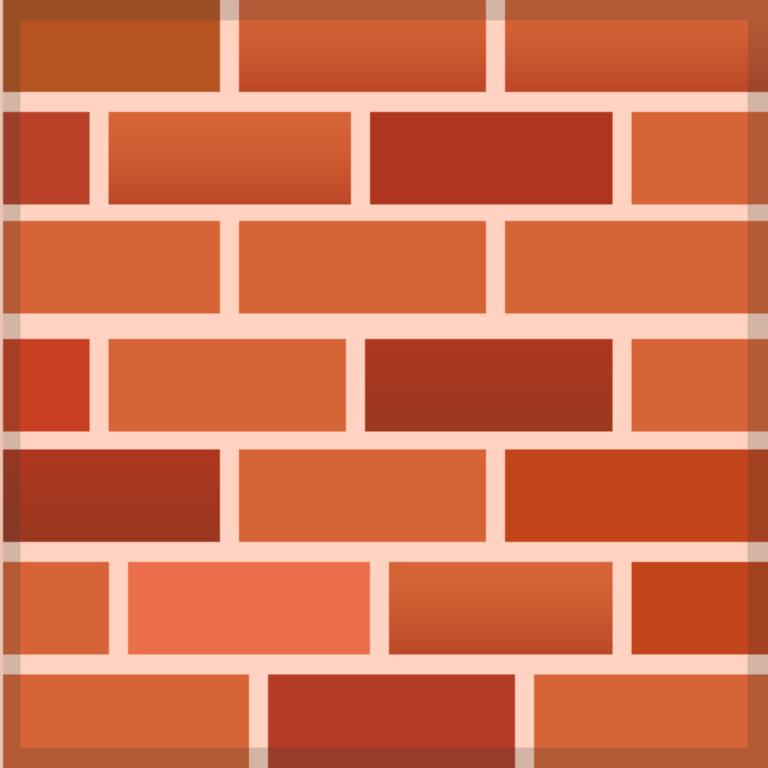
A three.js fragment shader for this pattern:

```glsl
// Brick wall of seven staggered courses with pale mortar and a translucent dark frame.
varying vec2 vUv;

const float PITCH = 0.14648;
const float BRICK_HEIGHT = 0.1204;
const float HALF_JOINT = 0.0124;
const float RIM = 0.004;
const float FRAME = 0.0265;
const float SOFT = 0.0014;

const vec3 MORTAR = vec3(1.0, 0.825, 0.755);
const vec3 ORANGE = vec3(0.84, 0.392, 0.212);
const vec3 EMBER = vec3(0.735, 0.275, 0.15);
const vec3 DARK_RED = vec3(0.685, 0.212, 0.118);
const vec3 UMBER = vec3(0.605, 0.22, 0.125);
const vec3 BROWN = vec3(0.71, 0.325, 0.13);
const vec3 BRICK_RED = vec3(0.705, 0.235, 0.15);
const vec3 SCARLET = vec3(0.785, 0.245, 0.13);
const vec3 CORAL = vec3(0.92, 0.435, 0.295);
const vec3 RUST = vec3(0.76, 0.27, 0.1);
const vec3 SHADE = vec3(0.16, 0.22, 0.22);

float above(float edge, float v) {
  return smoothstep(edge - SOFT, edge + SOFT, v);
}

bool same(float a, float b) {
  return abs(a - b) < 0.5;
}

// Top edge of a course, measured downward, with its slight unevenness
float courseTop(float row) {
  float nudge = same(row, 2.0) ? -0.0052 : same(row, 3.0) ? 0.002 : -0.0007;
  return row * PITCH + nudge;
}

// Centres of the upright joints; even courses have only two
vec3 jointCentres(float row) {
  if (same(mod(row, 2.0), 0.0)) {
    float shift = same(row, 6.0) ? 0.0378 : 0.0;
    return vec3(0.2988 + shift, 0.6452 + shift, 2.0);
  }
  vec3 joints = vec3(0.129, 0.4694, 0.81);
  if (same(row, 3.0)) joints.y -= 0.0065;
  if (same(row, 5.0)) joints.xy += vec2(0.0253, 0.0247);
  return joints;
}

// Brick colour by course and column; t runs down the brick face
vec3 brickColor(float row, float column, float t) {
  vec3 glow = mix(ORANGE, EMBER, pow(t, 1.6));
  vec3 dusk = mix(DARK_RED, UMBER, t);
  float id = row * 4.0 + column;
  if (same(id, 0.0)) return BROWN;
  if (id < 2.5 || same(id, 5.0) || same(id, 22.0)) return glow;
  if (same(id, 4.0)) return mix(BRICK_RED, ORANGE, 0.15);
  if (same(id, 6.0)) return DARK_RED;
  if (same(id, 12.0)) return SCARLET;
  if (same(id, 14.0) || same(id, 16.0)) return dusk;
  if (same(id, 18.0) || same(id, 23.0)) return RUST;
  if (same(id, 21.0)) return CORAL;
  if (same(id, 25.0)) return BRICK_RED;
  return ORANGE;
}

// Mortar and bricks; p starts at the upper left
vec3 wall(vec2 p) {
  float row = clamp(floor((p.y + 0.012) / PITCH), 0.0, 6.0);
  float top = courseTop(row);
  float bottom = top + BRICK_HEIGHT + (same(row, 6.0) ? 0.01 : 0.0);
  vec3 joints = jointCentres(row);
  float column = dot(step(joints, vec3(p.x)), vec3(1.0));
  vec3 gaps = abs(p.x - joints);
  float gap = min(gaps.x, min(gaps.y, gaps.z));

  float cover = above(top, p.y) * (1.0 - above(bottom, p.y));
  cover *= above(HALF_JOINT, gap) * above(RIM, p.x);
  float t = clamp((p.y - top) / BRICK_HEIGHT, 0.0, 1.0);
  return mix(MORTAR, brickColor(row, column, t), cover);
}

// Opacity of the border, fainter along the pale left rim
float frameOpacity(vec2 p) {
  vec2 inset = min(p, 1.0 - p);
  float border = 1.0 - above(FRAME, min(inset.x, inset.y));
  return border * mix(0.1, 0.2, above(RIM, p.x));
}

void main() {
  vec2 p = vec2(vUv.x, 1.0 - vUv.y);
  gl_FragColor = vec4(mix(wall(p), SHADE, frameOpacity(p)), 1.0);
}
```
